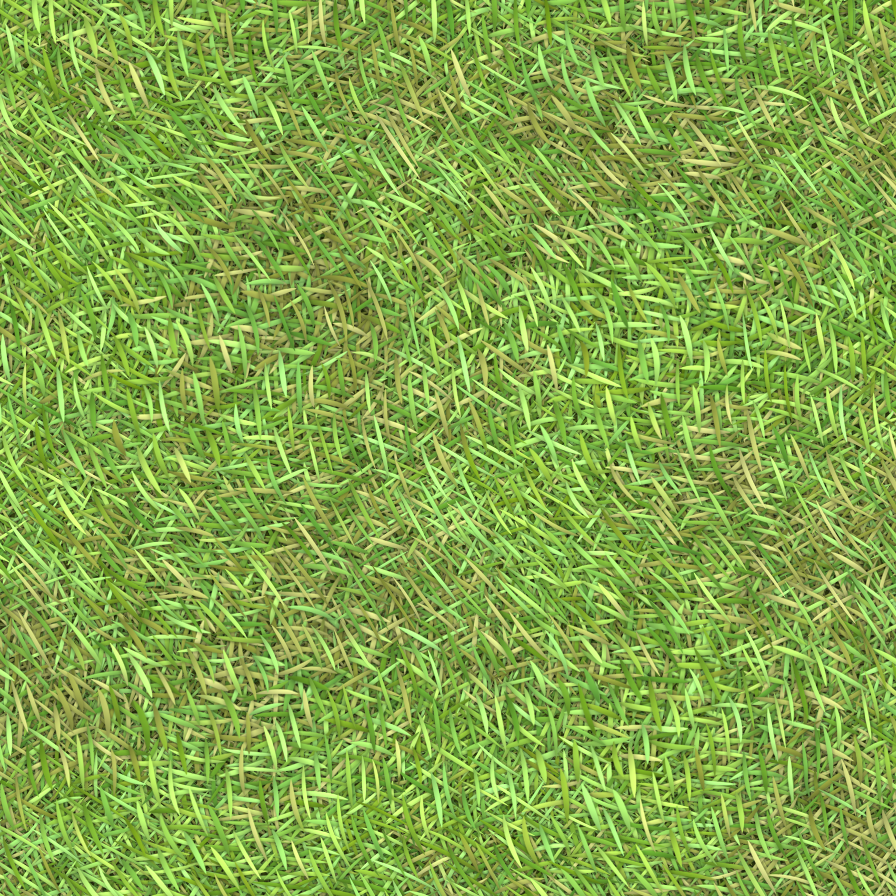
Write a three.js fragment shader that draws this texture.

```glsl
// Dense meadow turf seen from above: layers of curved, tapered grass blades.
// Each layer is a turned and gently warped grid of long cells with one blade in
// each, painted from thin dry thatch up to broad fresh blades with soft shadows.

varying vec2 vUv;

const int LAYERS = 20;
const vec2 CELL = vec2(0.078, 0.016);  // length and height of a top layer cell
const float THATCH_SCALE = 0.62;       // size of the bottom layer against the top
const float TURN = 2.4;                // turn from one layer to the next
const float WARP = 0.022;              // sway of the rows
const float THIN_WIDTH = 0.0013;       // half widths of blades
const float BROAD_WIDTH = 0.0031;
const float EDGE = 0.0009;             // softness of blade edges
const float SHADOW_REACH = 0.005;
const float SHADOW_STRENGTH = 0.24;
const float BRIGHTNESS = 1.10;

const vec3 SOIL = vec3(0.24, 0.30, 0.07);
const vec3 DEEP_GREEN = vec3(0.36, 0.53, 0.12);
const vec3 LIGHT_GREEN = vec3(0.69, 0.89, 0.45);
const vec3 OLIVE = vec3(0.49, 0.53, 0.20);
const vec3 STRAW = vec3(0.76, 0.78, 0.48);
const vec3 COOL_SHIFT = vec3(-0.05, 0.0, 0.05);

vec4 hash4(vec3 p) {
  vec4 q = fract(p.xyzx * vec4(0.1031, 0.1030, 0.0973, 0.1099));
  q += dot(q, q.wzxy + 33.33);
  return fract((q.xxyz + q.yzzw) * q.zywx);
}

// Layered sines, roughly -1 to 1
float waves(vec2 p) {
  float sum = 0.0;
  float amp = 0.5;
  for (int i = 0; i < 3; i++) {
    p = mat2(0.8, 0.6, -0.6, 0.8) * p * 1.8 + 1.3;
    sum += amp * sin(p.x + 1.5 * sin(p.y));
    amp *= 0.65;
  }
  return sum;
}

vec3 bladeTint(float tone, float kind, float dryShare) {
  vec3 fresh = mix(DEEP_GREEN, LIGHT_GREEN, tone) + COOL_SHIFT * (kind * 2.0 - 1.0);
  vec3 dry = mix(OLIVE, STRAW, tone);
  return mix(dry, fresh, smoothstep(dryShare - 0.08, dryShare + 0.08, kind));
}

// Paints one layer of blades over the colour so far
vec3 paintLayer(vec3 under, float layer, float height, float dryness) {
  float scale = mix(THATCH_SCALE, 1.0, height);
  float angle = layer * TURN + 0.4;
  vec2 dir = vec2(cos(angle), sin(angle));
  vec2 swayed = vUv + WARP * sin(vUv.yx * vec2(15.0, 13.0) + layer * 1.7);
  vec2 grid = vec2(dot(swayed, dir), dot(swayed, vec2(-dir.y, dir.x)));
  grid = grid / (CELL * scale) + 150.0 + layer * 0.37;

  // Rows slide against each other by a random amount
  float row = floor(grid.y);
  grid.x += fract(sin(row * 12.9 + layer * 4.1) * 437.5);
  vec2 cell = floor(grid);
  vec2 local = grid - cell - 0.5;
  vec4 place = hash4(vec3(cell, layer * 7.0 + 1.0));
  vec4 look = fract(place.wzxy * 61.7 + place.yxwz * 17.3);

  // Position along the blade, from -1 at the root to 1 at the tip
  float halfLength = mix(0.30, 0.48, place.x);
  float slide = (place.y - 0.5) * 2.0 * (0.5 - halfLength);
  float along = (local.x - slide) / halfLength;
  if (abs(along) > 1.0) return under;
  along *= look.x < 0.5 ? -1.0 : 1.0;

  // Distance across it, with random offset, tilt and bend
  float spine = (place.z - 0.5) * 0.36 + (place.w - 0.5) * 0.40 * along
              + (look.y - 0.5) * 0.40 * (along * along - 0.33);
  float across = (local.y - spine) * CELL.y * scale;

  // Tapered outline
  float taper = 1.0 - along * along * abs(along);
  float width = mix(THIN_WIDTH, BROAD_WIDTH, height * mix(0.35, 1.0, look.w)) * taper;
  float dist = abs(across) - width;
  float cover = (1.0 - smoothstep(-EDGE, EDGE, dist)) * smoothstep(0.0, 0.2, taper);

  // Blade shading: dark root, one bright side
  float dryShare = clamp(mix(0.55, 0.22, height) + 0.35 * dryness, 0.05, 0.85);
  vec3 tint = bladeTint(look.z, fract(place.x * 91.3 + look.w), dryShare);
  float side = clamp(across / (width + EDGE), -1.0, 1.0) * dir.x;
  float light = mix(0.82, 1.08, smoothstep(-1.0, 0.3, along)) * (1.0 + 0.15 * side);
  light *= mix(0.74, 1.05, height) * BRIGHTNESS;

  // Soft shadow, faded out before the border of the cell
  float shadow = clamp(1.0 - dist / SHADOW_REACH, 0.0, 1.0);
  shadow *= shadow * taper * SHADOW_STRENGTH * smoothstep(0.5, 0.35, abs(local.y));
  return mix(under * (1.0 - shadow), tint * light, cover);
}

void main() {
  float dryness = waves(vUv * 5.0 + 2.0);
  vec3 color = SOIL;
  for (int i = 0; i < LAYERS; i++) {
    float layer = float(i);
    color = paintLayer(color, layer, layer / float(LAYERS - 1), dryness);
  }

  // Worn patches are a little duller
  color *= 1.0 - 0.05 * dryness;
  gl_FragColor = vec4(clamp(color, 0.0, 1.0), 1.0);
}
```
